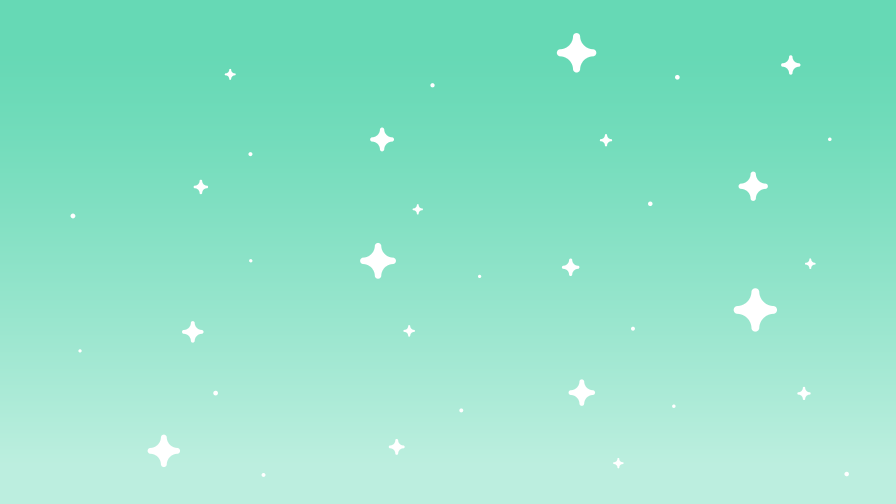
Reproduce this background procedurally as a Shadertoy shader.

```glsl
// Soft mint vertical gradient scattered with rounded white sparkles and dots.

vec2 hash2(float n) {
    return fract(sin(vec2(n, n + 17.3) * vec2(127.1, 311.7)) * 4375.85);
}

// Four-pointed star of radius 1: concave sides flowing into round tips
float sparkleDistance(vec2 p) {
    p = abs(p);
    p = vec2(max(p.x, p.y), min(p.x, p.y));
    return p.x > 0.82 ? length(p - vec2(0.82, 0.0)) - 0.18
                      : 0.67 - length(p - 0.85);
}

void mainImage(out vec4 fragColor, in vec2 fragCoord) {
    vec2 uv = fragCoord / iResolution.xy;
    float aspect = iResolution.x / iResolution.y;
    float pixel = 1.0 / iResolution.y;

    // Gradient with flat bands at the top and bottom
    float fade = pow(clamp((0.9 - uv.y) / 0.82, 0.0, 1.0), 1.22);
    vec3 color = mix(vec3(0.40, 0.85, 0.71), vec3(0.737, 0.935, 0.873), fade);

    // Evenly spread, jittered points: large to small sparkles, then dots
    const int sparkles = 19, total = 34;
    float cover = 0.0;
    for (int i = 0; i < total; i++) {
        float n = float(i);
        vec2 spread = fract(vec2(0.88, 0.35) + n * vec2(0.7549, 0.5698));
        vec2 center = 0.05 + 0.9 * spread + 0.05 * (hash2(n + 1.0) - 0.5);
        vec2 offset = (uv - center) * vec2(aspect, 1.0);

        float dist;
        if (i < sparkles) {
            float rank = 1.0 - n / float(sparkles - 1);
            float radius = mix(0.0102, 0.043, pow(rank, 2.2));
            dist = sparkleDistance(offset / radius) * radius;
        } else {
            dist = length(offset) - mix(0.003, 0.0048, hash2(n + 50.0).x);
        }
        cover = max(cover, clamp(0.5 - dist / pixel, 0.0, 1.0));
    }

    fragColor = vec4(mix(color, vec3(1.0), cover), 1.0);
}
```
